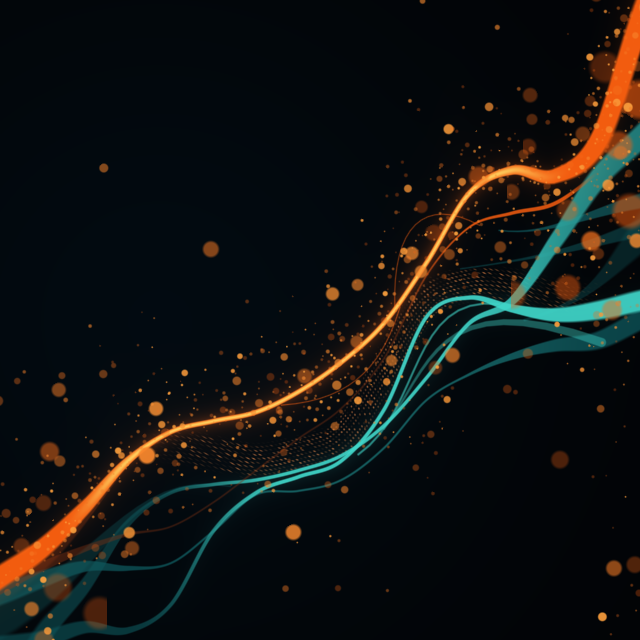
Reproduce this background procedurally as a Shadertoy shader.

```glsl
// Glowing orange and teal strands with bokeh sparks, rising across a dark navy field.
const int N = 16;
const vec3 EMBER = vec3(.95, .36, .06), GOLD = vec3(1, .8, .36), RUST = vec3(.5, .19, .07);
const vec3 AQUA = vec3(.25, .84, .79), TEAL = vec3(.05, .34, .36);

// Strand heights at even steps of x
const float FLAME[N] = float[N](.098, .143, .207, .28, .325, .342, .356, .388,
  .434, .495, .59, .698, .734, .725, .78, .967);
const float COPPER[N] = float[N](.08, .115, .143, .165, .177, .215, .265, .315,
  .362, .44, .57, .645, .667, .682, .73, .79);
const float WAVE[N] = float[N](-.01, .0, .02, .015, .055, .17, .23, .255,
  .28, .36, .505, .535, .518, .508, .515, .53);
const float RISE[N] = float[N](-.12, .005, .085, .182, .23, .243, .25, .265,
  .288, .335, .41, .495, .53, .622, .72, .785);
const float UNDER[N] = float[N](.07, .095, .115, .112, .12, .17, .227, .233,
  .25, .3, .375, .415, .443, .46, .468, .5);
const float MESH[N] = float[N](.3, .3, .3, .305, .304, .292, .28, .292,
  .32, .42, .525, .556, .553, .538, .535, .54);

vec2 hash2(vec2 p) {
  vec3 q = fract(p.xyx * vec3(.1031, .103, .0973));
  q += dot(q, q.yzx + 33.33);
  return fract((q.xx + q.yz) * q.zy);
}

// Signed distance to a smooth curve y(x), positive above it
float curveOffset(float k[N], vec2 p) {
  float u = clamp(p.x, 0., .9999) * float(N - 1);
  int i = int(u);
  float t = u - float(i), b = k[i], c = k[i + 1], rise = c - b;
  float m0 = i > 0 ? .5 * (c - k[max(i - 1, 0)]) : rise;
  float m1 = i < N - 2 ? .5 * (k[min(i + 2, N - 1)] - b) : rise;
  float cubic = m0 + m1 - 2. * rise, quad = 3. * rise - 2. * m0 - m1;
  float slope = (m0 + t * (2. * quad + 3. * t * cubic)) * float(N - 1);
  return (p.y - b - t * (m0 + t * (quad + t * cubic))) / sqrt(1. + slope * slope);
}

float stroke(float dist, float width, float px) {
  float soft = max(px, .22 * width);
  return 1. - smoothstep(width - soft, width + soft, abs(dist));
}

// Bezier thread that widens along its length
vec3 addThread(vec3 color, vec2 p, vec4 ab, vec4 cd, vec3 tint, float alpha, vec2 widths, float px) {
  vec2 last = ab.xy;
  float best = 9., along = 0.;
  for (int i = 1; i <= 16; i++) {
    float t = float(i) / 16., s = 1. - t;
    vec2 next = s*s*s*ab.xy + 3.*s*s*t*ab.zw + 3.*s*t*t*cd.xy + t*t*t*cd.zw;
    vec2 edge = next - last;
    float h = clamp(dot(p - last, edge) / dot(edge, edge), 0., 1.);
    float dist = length(p - last - edge * h);
    if (dist < best) { best = dist; along = t + (h - 1.) / 16.; }
    last = next;
  }
  return mix(color, tint, alpha * stroke(best, mix(widths.x, widths.y, along * along), px));
}

// Discs in rotated grid cells, gathered around the flame
vec3 addDiscs(vec3 color, vec2 p, float cells, vec2 radii, float spread, float amount, float seed, float px) {
  mat2 turn = mat2(cos(seed), sin(seed), -sin(seed), cos(seed));
  vec2 cell = floor(turn * p * cells);
  vec2 place = hash2(cell + seed * 17. + 60.), trait = hash2(cell + seed * 41. + 130.);
  float radius = mix(radii.x, radii.y, trait.x * trait.x), margin = radius * cells;
  vec2 center = (cell + mix(vec2(margin), vec2(1. - margin), place)) * turn / cells;
  float offset = curveOffset(FLAME, center);
  float reach = spread * (offset < 0. ? .6 + center.x : 1.);
  float present = step(trait.y, amount * exp(-abs(offset) / reach));
  float glow = fract(place.x * 7.3 + trait.x * 5.1);
  vec3 tint = mix(EMBER, GOLD, glow * .6 * (1. - smoothstep(.008, .02, radius)));
  return mix(color, tint, present * mix(.3, .95, glow * glow) * stroke(length(p - center), radius, px));
}

void mainImage(out vec4 fragColor, in vec2 fragCoord) {
  vec2 p = fragCoord / iResolution.xy, haze = p - vec2(.25, .5);
  float px = 1. / min(iResolution.x, iResolution.y);
  float right = smoothstep(.7, 1., p.x), middle = smoothstep(.2, .45, p.x);
  float blur = 1. - smoothstep(0., .27, p.x) + right;

  // Navy haze
  vec3 color = mix(vec3(.006, .012, .02), vec3(.008, .04, .065), exp(-3. * dot(haze, haze)));

  // Out-of-focus veils
  color = addThread(color, p, vec4(.78, .64, .86, .63), vec4(.92, .67, 1.02, .69), TEAL, .75, vec2(.001, .013), px);
  color = addThread(color, p, vec4(.72, .58, .87, .6), vec4(.93, .62, 1.02, .65), TEAL, .5, vec2(.001, .015), px);
  color = addThread(color, p, vec4(.82, .5, .93, .53), vec4(.95, .58, 1.02, .65), TEAL, .35, vec2(.002, .027), px);
  color = addThread(color, p, vec4(.36, .24, .2, .27), vec4(.16, .1, -.02, .02), TEAL, .35, vec2(.001, .027), px);
  color = addThread(color, p, vec4(.25, .31, .17, .28), vec4(.14, .15, -.02, .07), RUST, .3, vec2(.001, .023), px);

  // Dotted mesh ribbon
  float mesh = curveOffset(MESH, p), pitch = .0062;
  vec2 grid = vec2(dot(p, vec2(.75, .8)), mesh) / pitch;
  float ribbon = smoothstep(.22, .36, p.x) * (1. - smoothstep(.78, .96, p.x)) * (1. - smoothstep(.016, .03, abs(mesh)));
  color += vec3(.62, .34, .16) * ribbon * stroke(length(fract(grid) - .5), .22, px / pitch) * hash2(floor(grid) + 200.).x;

  // Teal strands
  float rise = curveOffset(RISE, p), wave = curveOffset(WAVE, p);
  color += AQUA * .07 * middle * (exp(-abs(rise) / .014) + exp(-abs(wave) / .014));
  color = mix(color, mix(TEAL, AQUA, .25 * middle * (1. - right)), .75 * stroke(curveOffset(UNDER, p), mix(.0016, .015, blur), px));
  color = addThread(color, p, vec4(.56, .29, .66, .36), vec4(.64, .54, .78, .525), AQUA, .6, vec2(.0016), px);
  color = addThread(color, p, vec4(.6, .33, .67, .42), vec4(.68, .56, .94, .465), AQUA, .4, vec2(.0016, .007), px);
  color = mix(color, mix(TEAL, AQUA, middle * (1. - .65 * right)), mix(.55, .9, middle) * stroke(rise, mix(.0027, .017, blur), px));
  color = mix(color, mix(TEAL, AQUA, middle), mix(.6, .92, middle) * stroke(wave, mix(.0029, .016, blur), px));

  // Copper strand and wires
  float upper = smoothstep(.6, .74, p.x), fade = mix(.4, .85, upper) * (1. - smoothstep(.88, .94, p.x));
  color = mix(color, mix(RUST, EMBER, upper), fade * stroke(curveOffset(COPPER, p), .0013 + .007 * blur * (1. - right), px));
  color = addThread(color, p, vec4(.617, .518, .612, .648), vec4(.664, .694, .749, .648), EMBER, .5, vec2(.0008), px);
  color = addThread(color, p, vec4(.44, .367, .56, .375), vec4(.6, .44, .625, .52), EMBER, .5, vec2(.0008), px);

  // Flame strand and halo
  float flame = abs(curveOffset(FLAME, p)), width = mix(.0038, .0165, blur);
  color += EMBER * (.3 * exp(-flame / .009) + .07 * exp(-flame / .035));
  float heat = exp(-1.5 * flame * flame / (width * width)) * (1. - smoothstep(.1, .75, blur));
  color = mix(color, mix(EMBER, GOLD, heat), stroke(flame, width, px));

  // Bokeh, large to fine
  color = addDiscs(color, p, 13., vec2(.012, .03), .13, .9 * smoothstep(.2, .7, blur), .6, px);
  color = addDiscs(color, p, 22., vec2(.005, .013), .09, .7, 1.1, px);
  color = addDiscs(color, p, 42., vec2(.002, .006), .06, .8, 2.3, px);
  color = addDiscs(color, p, 80., vec2(.001, .003), .045, .8, .35, px);
  fragColor = vec4(min(color, 1.), 1);
}
```
